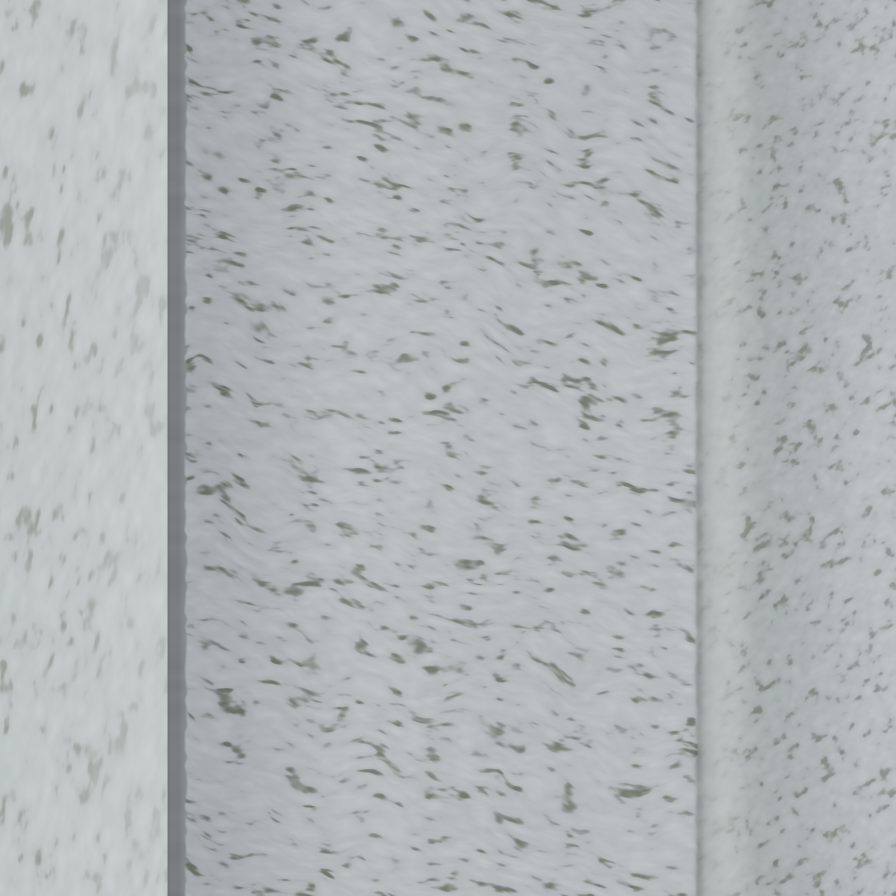
Give the GLSL for this texture, as a WebGL 2 fragment shader.

```glsl
#version 300 es
precision highp float;

uniform vec2 u_resolution;
out vec4 fragColor;

float hash(vec2 p) {
    return fract(sin(dot(p, vec2(127.1, 311.7))) * 43758.5453);
}

float noise(vec2 p) {
    vec2 cell = floor(p), f = fract(p);
    f = f * f * (3.0 - 2.0 * f);
    float low = mix(hash(cell), hash(cell + vec2(1, 0)), f.x);
    float high = mix(hash(cell + vec2(0, 1)), hash(cell + vec2(1, 1)), f.x);
    return mix(low, high, f.y);
}

float fbm(vec2 p) {
    float sum = 0.0, weight = 0.6;
    for (int i = 0; i < 3; i++) {
        sum += weight * noise(p);
        p = mat2(1.7, 0.35, -0.35, 1.7) * p + 19.3;
        weight *= 0.48;
    }
    return sum / 1.03;
}

// Fine relief plus dark olive pits
vec3 plaster(vec3 base, float grain, float relief, float pitDepth) {
    float pit = smoothstep(0.61, 0.85, grain);
    vec3 color = base + (0.5 - grain) * relief;
    return color - pit * pitDepth * vec3(0.95, 0.9, 1.12);
}

void main() {
    vec2 uv = gl_FragCoord.xy / u_resolution;
    float soft = max(0.0012, 0.8 / u_resolution.x);
    float broad = noise(uv * vec2(5.0, 4.0)) - 0.5;

    // Left panel: faint steep streaks
    vec2 p = uv + 0.008 * noise(uv * 18.0);
    float leftGrain = fbm(vec2((p.x - 0.15 * p.y) * 105.0, p.y * 42.0));
    vec3 leftBase = mix(vec3(0.745, 0.77, 0.77), vec3(0.765, 0.785, 0.785), uv.x / 0.187);
    float leftFade = 1.0 - 0.65 * smoothstep(0.04, 0.17, uv.x);
    vec3 color = plaster(leftBase, leftGrain, 0.07, 0.13 * leftFade);

    // Middle panel: flat pits that dip to the right
    float warp = 0.022 * noise(uv * vec2(17.0, 13.0)) + 0.006 * noise(uv * 45.0);
    float midGrain = fbm(vec2(uv.x * 52.0, (uv.y + 0.2 * uv.x + warp) * 120.0) + 7.0);
    vec3 midBase = mix(vec3(0.645, 0.665, 0.68), vec3(0.71, 0.73, 0.74), smoothstep(0.2, 0.42, uv.x));
    midBase += 0.015 * broad - 0.012 * smoothstep(0.6, 1.0, uv.y);
    vec3 middle = plaster(midBase, midGrain, 0.09, 0.23);

    // Groove with a ragged right side
    vec3 groove = vec3(0.475, 0.485, 0.495) + 0.025 * (noise(uv * vec2(30.0, 90.0)) - 0.5);
    groove += 0.05 * smoothstep(0.198, 0.208, uv.x);
    groove -= 0.04 * (1.0 - smoothstep(0.187, 0.191, uv.x));
    float ragged = 0.2075 + 0.003 * (noise(vec2(3.0, uv.y * 110.0)) - 0.5);
    color = mix(color, groove, smoothstep(0.187 - soft, 0.187 + soft, uv.x));
    color = mix(color, middle, smoothstep(ragged - 0.002, ragged + 0.002, uv.x));

    // Right panel: small speckles rising to the right
    float rightGrain = fbm(vec2((uv.x + 0.45 * uv.y) * 85.0, (uv.y - 0.65 * uv.x) * 105.0));
    vec3 rightBase = mix(vec3(0.65, 0.675, 0.675), vec3(0.715, 0.735, 0.745), smoothstep(0.84, 1.0, uv.x));
    float ridge = smoothstep(0.779, 0.806, uv.x) * (1.0 - smoothstep(0.811, 0.85, uv.x));
    rightBase += ridge * vec3(0.062, 0.06, 0.055) + 0.02 * broad;
    float speckle = smoothstep(0.802, 0.84, uv.x);
    vec3 right = plaster(rightBase, rightGrain, 0.05 + 0.03 * speckle, 0.03 + 0.11 * speckle);

    // Shaded crease where the middle and right panels meet
    float creaseX = 0.777 + 0.003 * (noise(vec2(8.0, uv.y * 95.0)) - 0.5);
    color = mix(color, right, smoothstep(creaseX - 0.002, creaseX + 0.002, uv.x));
    float crease = exp(-pow((uv.x - 0.780) / 0.005, 2.0));
    color -= crease * (0.05 + 0.06 * noise(vec2(2.0, uv.y * 75.0))) * vec3(1.0, 0.95, 1.0);

    fragColor = vec4(clamp(color, 0.0, 1.0), 1.0);
}
```
